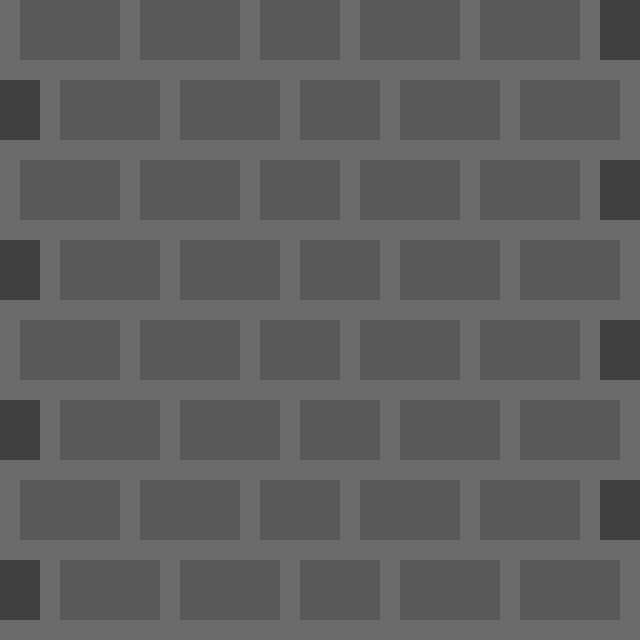
A WebGL 1 fragment shader for this pattern:

```glsl
precision highp float;

uniform vec2 u_resolution;

const float GRID = 32.0;         // layout units across the canvas
const float COURSE = 4.0;        // height of a brick plus its joint
const float JOINT = 1.0;         // mortar width
const float COURSE_SHIFT = 2.0;  // sideways offset of alternate courses
const int BRICKS = 6;            // bricks per course, the last one cut short

const vec3 MORTAR = vec3(0.42);
const vec3 BRICK = vec3(0.348);
const vec3 CUT_BRICK = vec3(0.25);

// Share of a pixel-wide window at x that lies inside [start, end]
float spanCoverage(float x, float start, float end, float pixel) {
  float entered = clamp((x - start) / pixel + 0.5, 0.0, 1.0);
  float left = clamp((x - end) / pixel + 0.5, 0.0, 1.0);
  return entered - left;
}

// Left side of a brick's slot; the third slot is one unit narrower
float slotStart(float index) {
  return min(6.0 * index - step(2.5, index), GRID);
}

// Coverage along one course: x = ordinary bricks, y = cut brick
vec2 courseCoverage(float x, float pixel) {
  vec2 coverage = vec2(0.0);
  for (int i = 0; i < BRICKS; i++) {
    float index = float(i);
    float start = slotStart(index) + JOINT;
    float end = slotStart(index + 1.0);
    float span = spanCoverage(x, start, end, pixel);
    float isCut = step(float(BRICKS) - 1.5, index);
    coverage += span * vec2(1.0 - isCut, isCut);
  }
  return coverage;
}

vec3 brickWall(vec2 p, vec2 pixel) {
  // Cells begin mid-joint so that brick edges blend cleanly
  float halfJoint = 0.5 * JOINT;
  float y = p.y - halfJoint;
  float course = floor(y / COURSE);
  float rowCoverage = spanCoverage(y - course * COURSE, halfJoint,
                                   COURSE - halfJoint, pixel.y);

  // Alternate courses slide sideways and wrap around
  float shift = COURSE_SHIFT * (1.0 - mod(course, 2.0));
  float x = mod(p.x - shift - halfJoint, GRID) + halfJoint;
  vec2 coverage = courseCoverage(x, pixel.x) * rowCoverage;

  return MORTAR + (BRICK - MORTAR) * coverage.x
                + (CUT_BRICK - MORTAR) * coverage.y;
}

void main() {
  vec2 pixel = GRID / u_resolution;
  gl_FragColor = vec4(brickWall(gl_FragCoord.xy * pixel, pixel), 1.0);
}
```
